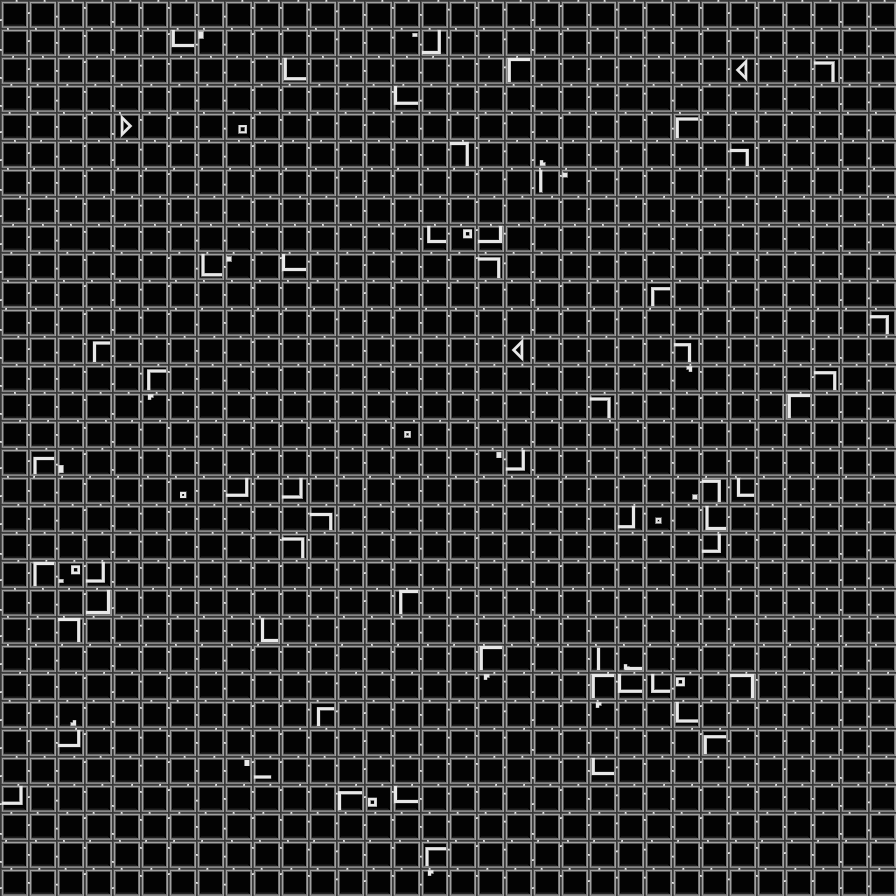
A Shadertoy shader for this pattern:

```glsl
// A dense grid of outlined square cells parted by thin dark gutters.
// Each gutter carries a small dot per cell; a few hashed cells hold a bright
// corner, bar, ring or wedge, drawn with box and triangle distances.

const float CELLS = 32.0;         // repeats across and down
const float UNIT = 1.0 / 16.0;    // line and gutter width, in cells
const float GLYPH_RATE = 0.066;   // share of cells with a bright mark
const float CHIP_RATE = 0.2;      // chance of a chip beyond an open side
const float STROKE = 0.058;       // half width of the bright strokes
const float INK = 0.01;
const float LINE = 0.63;
const float LINE_DIM = 0.53;      // bottom line of each cell
const float GUTTER = 0.22;
const float RIM = 0.13;           // faint inner rim above the bottom line
const float MARK = 0.91;

float hash(vec2 p) {
    return fract(sin(dot(p, vec2(127.1, 311.7))) * 43758.5453);
}

float box(vec2 p, vec2 halfSize) {
    vec2 d = abs(p) - halfSize;
    return max(d.x, d.y);
}

float ring(vec2 p, float size, float width) {
    return abs(box(p, vec2(size))) - width;
}

float coverage(float d, float px) {
    return clamp(0.5 - d / px, 0.0, 1.0);
}

// Gutter at the left and top, then the outline around a black interior
float cellShade(vec2 f, float px) {
    vec2 leadSide = vec2(f.x, 1.0 - f.y) - UNIT;
    float others = min(min(leadSide.x, leadSide.y), 1.0 - f.x);
    float edge = min(others, f.y);
    bool isBottom = f.y < others;
    float line = isBottom ? LINE_DIM : LINE;
    float rim = isBottom ? RIM : INK;
    float shade = mix(INK, rim, coverage(edge - 2.0 * UNIT, px));
    shade = mix(shade, line, coverage(edge - UNIT, px));
    return mix(shade, GUTTER, coverage(min(leadSide.x, leadSide.y), px));
}

// Dot in one gutter; its place is shared along the gutter, with some jitter
float gutterDot(float across, float along, float seed) {
    float id = floor(across + 0.5);
    float cell = floor(along);
    float slot = 3.0 + floor(9.0 * hash(vec2(id, seed)))
               + floor(2.0 * hash(vec2(id + seed, cell)));
    vec2 center = vec2(id, cell + (slot + 0.5) * UNIT);
    return box(vec2(across, along) - center, vec2(0.5 * UNIT));
}

// Bright mark of one cell; p is measured from the cell center
float glyph(vec2 p, vec2 id) {
    if (hash(id + 3.7) > GLYPH_RATE) return 1.0;
    float kind = hash(id + 19.3);
    vec2 flip = vec2(hash(id + 5.1) < 0.5 ? -1.0 : 1.0,
                     hash(id + 8.9) < 0.5 ? -1.0 : 1.0);
    vec2 jitter = vec2(hash(id + 11.2), hash(id + 13.8));
    vec2 q = p * flip;

    // Small square ring, or a hollow wedge
    if (kind < 0.07)
        return ring(q + 0.2 * jitter, mix(0.06, 0.12, jitter.x), 0.04);
    if (kind < 0.12) {
        float tri = max(-q.x - 0.14, 0.7 * (q.x + abs(q.y)) - 0.11);
        return abs(tri) - 0.05;
    }

    // Corner of two arms, or one bar alone
    vec2 corner = (floor(5.0 * jitter) - 6.0) * UNIT;
    vec2 arm = 0.5 * (vec2(6.0 * UNIT) - corner);
    vec2 r = q - corner;
    float upright = box(r - vec2(0.0, arm.y), vec2(STROKE, arm.y + STROKE));
    float level = box(r - vec2(arm.x, 0.0), vec2(arm.x + STROKE, STROKE));
    float d = min(upright, level);
    if (kind < 0.18) d = upright;
    else if (kind < 0.22) d = level;

    // Chips and rings thrown into the neighbours on the open sides
    if (hash(id + 23.4) < CHIP_RATE) {
        d = min(d, box(q - vec2(-0.12, 0.64), vec2(0.1, 0.06)));
        d = min(d, box(q - vec2(-0.16, 0.69), vec2(0.06, 0.09)));
    }
    float throwSide = hash(id + 29.6);
    if (throwSide < 0.2 * CHIP_RATE)
        d = min(d, ring(q - vec2(0.8, 0.15), 0.11, 0.05));
    else if (throwSide < CHIP_RATE)
        d = min(d, box(q - vec2(0.68, 0.25), vec2(0.09, mix(0.06, 0.14, jitter.y))));
    return d;
}

void mainImage(out vec4 fragColor, in vec2 fragCoord) {
    float px = CELLS / iResolution.y;
    vec2 p = fragCoord * px;
    vec2 id = floor(p);
    float shade = cellShade(fract(p), px);

    // Dots fill the gutter width, right of and below each cell boundary
    float d = min(gutterDot(p.x - 0.5 * UNIT, p.y, 41.0),
                  gutterDot(p.y + 0.5 * UNIT, p.x, 73.0));

    // Marks, including those reaching in from adjacent cells
    for (int y = -1; y <= 1; y++) {
        for (int x = -1; x <= 1; x++) {
            vec2 cell = id + vec2(x, y);
            d = min(d, glyph(p - cell - 0.5, cell));
        }
    }

    shade = mix(shade, MARK, coverage(d, px));
    fragColor = vec4(vec3(shade), 1.0);
}
```
